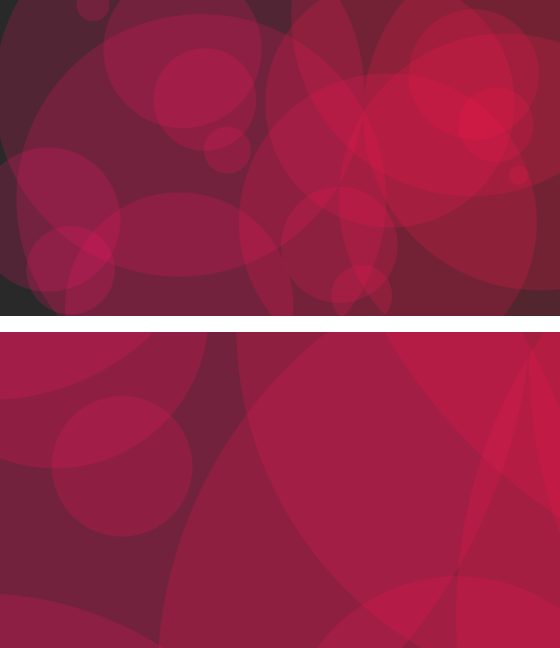
Top, the full canvas; bottom, a detail of the centre.
A Shadertoy shader for this background:

```glsl
// Translucent crimson discs overlapping on charcoal: a column of large discs
// on the left, a ring of large discs on the right, and smaller ones scattered
// by a low-discrepancy sequence. Each disc is blended as a thin flat layer.

const float PI = 3.14159;

// Blends one disc over the colour; the tint runs from pink to red with x.
void addDisc(inout vec3 color, vec2 p, vec2 center, float radius, float aspect) {
    float pixel = 1.0 / iResolution.y;
    float cover = smoothstep(0.75 * pixel, -0.75 * pixel, length(p - center) - radius);
    float side = clamp(center.x / aspect, 0.0, 1.0);
    vec3 tint = mix(vec3(0.97, 0.08, 0.43), vec3(0.97, 0.09, 0.27), side);
    color = mix(color, tint, 0.2 * cover);
}

void mainImage(out vec4 fragColor, in vec2 fragCoord) {
    vec2 p = fragCoord / iResolution.y;
    float aspect = iResolution.x / iResolution.y;
    vec3 color = vec3(0.16);

    // Left column, from top to bottom
    for (int i = 0; i < 3; i++) {
        float k = float(i);
        vec2 center = vec2(0.32 * aspect + 0.07 * sin(0.5 * PI * k), 0.71 - 0.34 * k);
        addDisc(color, p, center, 0.585 - 0.112 * k * (k - 1.0), aspect);
    }

    // Right ring, clockwise from the top, with shrinking radii
    for (int i = 0; i < 5; i++) {
        float k = float(i);
        float angle = 1.5 - 0.4 * PI * k;
        float reach = 0.29 + 0.08 * cos(2.0 * PI / 3.0 * k);
        vec2 center = vec2(0.827 * aspect, 0.58) + reach * vec2(cos(angle), sin(angle));
        addDisc(color, p, center, 0.57 - 0.011 * k * k, aspect);
    }

    // Scattered smaller discs, from medium to tiny
    for (int i = 0; i < 11; i++) {
        float k = float(i);
        vec2 center = fract(vec2(0.326, 0.845) + k * vec2(0.76, 0.46));
        addDisc(color, p, center * vec2(aspect, 1.0), 0.25 - 0.022 * k, aspect);
    }

    fragColor = vec4(color, 1.0);
}
```
